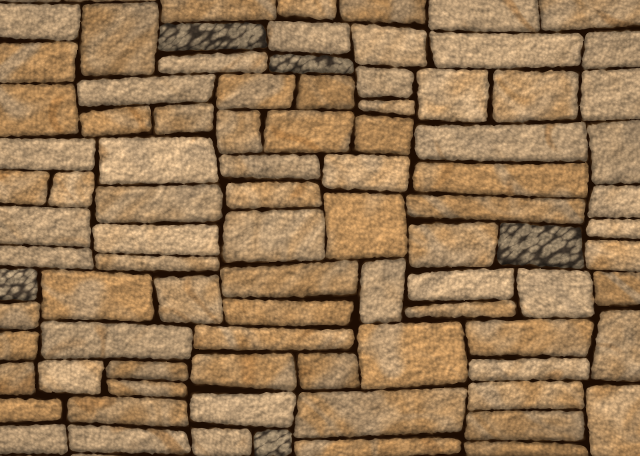
A Shadertoy shader for this texture:

```glsl
const vec2 GRID = vec2(0.27, 0.135);

float hash(vec2 p) {
    vec3 q = fract(p.xyx * 0.1031);
    q += dot(q, q.yzx + 33.33);
    return fract((q.x + q.y) * q.z);
}

// Cellular noise: distance to the nearest scattered point
float cells(vec2 p) {
    vec2 base = floor(p);
    float nearest = 4.0;
    for (int y = -1; y <= 1; y++)
    for (int x = -1; x <= 1; x++) {
        vec2 c = base + vec2(x, y);
        vec2 d = c + vec2(hash(c), hash(c + 17.3)) - p;
        nearest = min(nearest, dot(d, d));
    }
    return sqrt(nearest);
}

float relief(vec2 p) {
    float height = 0.0, amp = 0.32;
    for (int i = 0; i < 4; i++) {
        height += amp * cells(p);
        p = mat2(1.6, 1.2, -1.2, 1.6) * p + 3.1;
        amp *= 0.72;
    }
    return height;
}

// Soft blotches from layered sines, about -1 to 1
float blotch(vec2 p) {
    p += 0.9 * sin(p.yx * 1.3 + 1.7);
    p += 0.6 * sin(p.yx * 2.1 + 0.4);
    return 0.6 * sin(p.x) * sin(p.y * 1.1) + 0.4 * sin(p.x * 2.3 + p.y * 1.9);
}

float jitter(vec2 v) { return (hash(v + 41.0) - 0.5) * 0.66; }

// Interlocking blocks: lattice lines alternate between running across and up
void findBlock(vec2 p, out vec2 lo, out vec2 hi, out vec2 id) {
    vec2 g = p / GRID;
    lo = floor(g); hi = lo + 1.0; id = lo;
    for (int y = -1; y <= 1; y++)
    for (int x = -1; x <= 1; x++) {
        vec2 c = floor(g) + vec2(x, y);
        float a = jitter(c), b = jitter(c + vec2(1, 0));
        float d = jitter(c + vec2(0, 1)), e = jitter(c + 1.0);
        vec4 r = mod(c.x + c.y, 2.0) < 0.5 ? vec4(d, a, b, e) : vec4(a, b, e, d);
        vec2 l = c + r.xy, h = c + 1.0 + r.zw;
        if (all(lessThanEqual(l, g)) && all(lessThan(g, h))) { lo = l; hi = h; id = c; }
    }
    lo *= GRID; hi *= GRID;
}

// Larger blocks are cut into smaller stones
void splitBlock(vec2 p, inout vec2 lo, inout vec2 hi, inout vec2 id) {
    for (int i = 0; i < 4; i++) {
        vec2 size = hi - lo;
        if (hash(id + 5.7) > smoothstep(0.006, 0.05, size.x * size.y)) break;
        int axis = size.x > 2.8 * size.y ? 0 : 1;
        float cut = mix(lo[axis], hi[axis], mix(0.33, 0.67, hash(id + 9.2)));
        if (p[axis] < cut) { hi[axis] = cut; id += vec2(5.3, 1.7); }
        else { lo[axis] = cut; id += vec2(2.1, 7.9); }
    }
}

vec3 stoneColor(vec2 p, vec2 id) {
    float kind = hash(id + 3.3);
    vec2 q = p + id * 1.37;
    vec3 pale = vec3(0.75, 0.625, 0.475), ochre = vec3(0.68, 0.515, 0.33);
    vec3 dusty = vec3(0.66, 0.555, 0.43);
    vec3 col = mix(ochre, pale, smoothstep(0.1, 0.8, kind + 0.25 * blotch(q * 22.0)));
    col = mix(col, dusty, smoothstep(0.0, 0.8, blotch(q * 15.0 + 4.0)) * 0.8);
    float rust = smoothstep(0.35, 0.9, blotch(q * 19.0 + 8.0)) * step(0.5, hash(id + 6.1));
    col = mix(col, vec3(0.60, 0.41, 0.22), rust * 0.5);
    // A few weathered grey stones with slanting streaks
    if (hash(id + 12.9) > 0.96) {
        float streak = cells(mat2(0.8, -0.6, 0.6, 0.8) * q * vec2(38.0, 75.0));
        float patchy = streak + 0.25 * blotch(q * 25.0);
        col = mix(vec3(0.60, 0.52, 0.41), vec3(0.24, 0.20, 0.16), smoothstep(0.3, 0.8, patchy));
    }
    return col * mix(0.9, 1.07, hash(id + 8.8));
}

void mainImage(out vec4 fragColor, in vec2 fragCoord) {
    vec2 uv = fragCoord / iResolution.y;
    vec2 p = uv + 2.0;
    p += vec2(0.006, 0.007) * sin(p.yx * vec2(19.0, 6.0) + 2.0 * sin(p * 5.0));

    vec2 lo, hi, id;
    findBlock(p, lo, hi, id);
    splitBlock(p, lo, hi, id);

    // Wedge-shaped gaps on each side, then rounded corners and ragged edges
    vec2 f = (p - lo) / (hi - lo);
    vec4 r = vec4(hash(id + 1.1), hash(id + 2.2), hash(id + 4.4), hash(id + 7.7));
    vec4 along = mix(f.yxyx, 1.0 - f.yxyx, step(0.5, fract(r * 7.0)));
    vec4 edge = vec4(p - lo, hi - p) - 0.0015 - 0.011 * r * r * along;
    vec2 inset = 0.011 - min(edge.xy, edge.zw);
    float depth = 0.011 - length(max(inset, 0.0)) - min(max(inset.x, inset.y), 0.0);
    depth += (0.45 - cells(p * 48.0)) * 0.005 + 0.0015 * blotch(p * 70.0);

    // Rough face lit from above
    vec2 s = p * vec2(16.0, 20.0) + id * 3.7;
    float slope = relief(s) - relief(s + vec2(-0.07, 0.13));
    float grain = cells(p * 125.0) - 0.45;
    vec3 col = stoneColor(p, id);
    col *= 1.0 + 1.1 * slope - 0.24 * grain + 0.06 * blotch(p * 45.0);
    col *= mix(0.70, 1.0, smoothstep(0.0, 0.011, depth));
    col *= mix(0.84, 1.0, smoothstep(0.0, 0.022, edge.y));
    col *= 1.0 + 0.07 * smoothstep(0.02, 0.004, edge.w);

    // Dark joints
    vec3 joint = mix(vec3(0.11, 0.05, 0.012), vec3(0.27, 0.18, 0.09),
                     smoothstep(-0.006, 0.001, depth) * smoothstep(0.2, 0.8, cells(p * 30.0)));
    float soft = max(0.0018, 0.7 / iResolution.y);
    col = mix(joint, col, smoothstep(-soft, soft, depth));

    vec2 off = fragCoord / iResolution.xy - 0.5;
    fragColor = vec4(col * (1.04 - 0.24 * dot(off, off)), 1.0);
}
```
